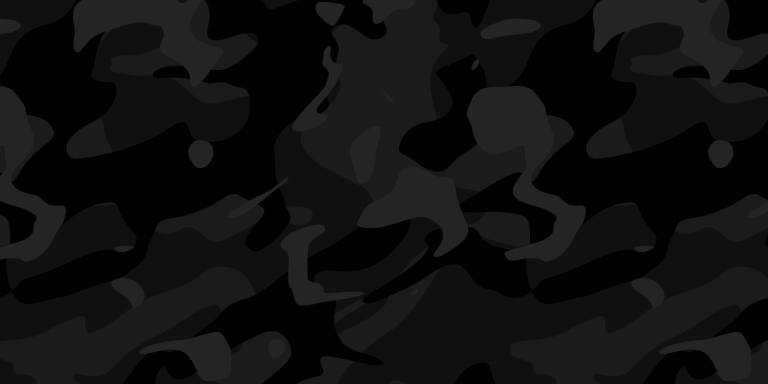
This pattern is drawn by a WebGL 2 fragment shader. Its source:

```glsl
#version 300 es
precision highp float;

uniform vec2 u_resolution;
out vec4 fragColor;

// Integer hash giving a random vector in -1..1
vec2 hashGradient(ivec2 cell, int seed) {
    uvec2 h = uvec2(cell + 4096) * uvec2(1597u, 3812u) + uint(seed) * 7919u;
    uint n = (h.x ^ (h.y * 2654435u)) * 747796405u + 289133u;
    n = ((n >> ((n >> 28u) + 4u)) ^ n) * 277803u;
    n ^= n >> 15u;
    n *= 739982445u;
    n ^= n >> 13u;
    return vec2(n & 65535u, n >> 16u) / 32767.5 - 1.0;
}

float cornerValue(ivec2 cell, ivec2 corner, vec2 local, int columns, int seed) {
    ivec2 id = cell + corner;
    id.x = ((id.x % columns) + columns) % columns;
    return dot(hashGradient(id, seed), local - vec2(corner));
}

// Gradient noise that repeats horizontally after the given columns
float tiledNoise(vec2 p, int columns, int seed) {
    ivec2 cell = ivec2(floor(p));
    vec2 f = fract(p);
    vec2 w = f * f * f * (f * (f * 6.0 - 15.0) + 10.0);
    float bottom = mix(cornerValue(cell, ivec2(0, 0), f, columns, seed),
                       cornerValue(cell, ivec2(1, 0), f, columns, seed), w.x);
    float top = mix(cornerValue(cell, ivec2(0, 1), f, columns, seed),
                    cornerValue(cell, ivec2(1, 1), f, columns, seed), w.x);
    return mix(bottom, top, w.y);
}

// Lobed, slanted blobs; p.x spans one tile per unit
float blobField(vec2 p, int columns, float rows, int seed) {
    vec2 q = vec2((p.x - 0.3 * p.y) * float(columns), p.y * rows);
    vec2 bend = vec2(tiledNoise(q * 1.0 + 0.37, columns, seed + 1),
                     tiledNoise(q * 1.0 + 0.71, columns, seed + 2));
    q += 0.9 * bend;
    return tiledNoise(q, columns, seed)
         + 0.3 * tiledNoise(q * 2.0 + 0.5, columns * 2, seed + 3);
}

// Antialiased coverage of the area above a threshold
float coverage(float field, float threshold) {
    return clamp((field - threshold) / max(fwidth(field), 1e-5) + 0.5, 0.0, 1.0);
}

void main() {
    vec2 p = gl_FragCoord.xy / u_resolution.y;
    p.x /= 1.354;

    vec3 black = vec3(0.002);
    vec3 charcoal = vec3(0.064);
    vec3 darkGray = vec3(0.106);
    vec3 gray = vec3(0.142);

    // Cloth layers from back to front
    vec3 color = charcoal;
    color = mix(color, darkGray, coverage(blobField(p, 5, 4.3, 11), 0.05));
    color = mix(color, black, coverage(blobField(p, 5, 4.6, 37), 0.025));
    color = mix(color, gray, coverage(blobField(p, 6, 5.6, 73), 0.17));

    fragColor = vec4(color, 1.0);
}
```
